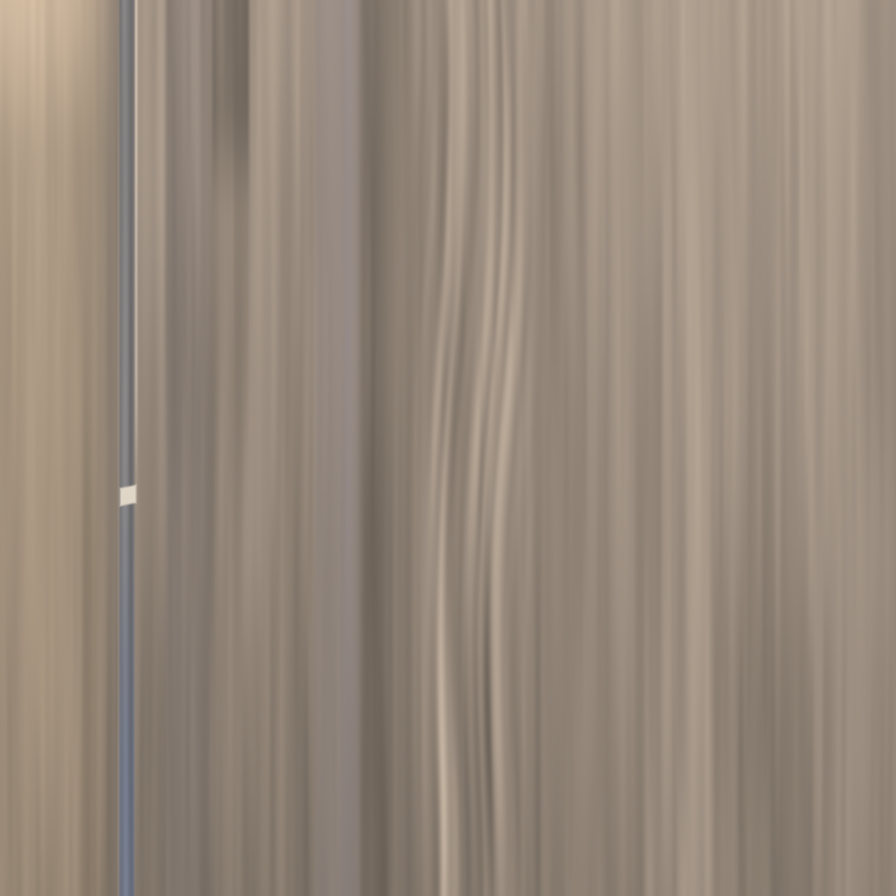
Write a WebGL 1 fragment shader that draws this texture.

```glsl
precision highp float;
uniform vec2 u_resolution;

const vec3 WOOD = vec3(0.588, 0.535, 0.482);
const vec3 WARM_TINT = vec3(1.02, 1.0, 0.955);
const vec3 COOL_TINT = vec3(0.99, 1.0, 1.045);
const vec3 SEAM_GREY = vec3(0.45, 0.445, 0.45);
const vec3 SEAM_BLUE = vec3(0.40, 0.43, 0.50);
const vec3 TAB_COLOR = vec3(0.88, 0.84, 0.78);

const float SEAM_LEFT = 0.133;
const float SEAM_RIGHT = 0.150;
const float POST_LEFT = 0.352;
const float POST_RIGHT = 0.402;
const vec2 TAB_CENTER = vec2(0.143, 0.447);
const vec2 TAB_HALF_SIZE = vec2(0.009, 0.010);

const float BROAD_GRAIN = 0.10;
const float MEDIUM_GRAIN = 0.13;
const float FINE_GRAIN = 0.07;
const float VERTICAL_FADE = 0.13;
const float EDGE_SOFTNESS = 0.002;

float hash(vec2 p) {
  p = fract(p * vec2(0.1031, 0.1137));
  p += dot(p, p.yx + 33.33);
  return fract((p.x + p.y) * p.x * 17.0);
}

float noise(vec2 p) {
  vec2 cell = floor(p);
  vec2 f = fract(p);
  f = f * f * (3.0 - 2.0 * f);
  return mix(mix(hash(cell), hash(cell + vec2(1.0, 0.0)), f.x),
             mix(hash(cell + vec2(0.0, 1.0)), hash(cell + 1.0), f.x), f.y);
}

// Signed streaks; each column shifts its own phase so the ends never line up
float streaks(vec2 p, float density, float breaks, float seed) {
  float x = p.x * density + seed;
  float column = floor(x);
  float blend = smoothstep(0.0, 1.0, x - column);
  float a = noise(vec2(column, p.y * breaks + 40.0 * hash(vec2(column, seed))));
  float b = noise(vec2(column + 1.0, p.y * breaks + 40.0 * hash(vec2(column + 1.0, seed))));
  return mix(a, b, blend) - 0.5;
}

float band(float x, float start, float end, float soft) {
  return smoothstep(start - soft, start + soft, x) * (1.0 - smoothstep(end - soft, end + soft, x));
}

float bump(float x, float center, float width) {
  float d = (x - center) / width;
  return exp(-d * d);
}

// Large-scale light and shade of the boards, relative to the wood color
float boardTone(vec2 p) {
  float upper = smoothstep(0.15, 1.0, p.y);
  float tone = VERTICAL_FADE * (p.y - 0.5);
  float left = 1.0 - smoothstep(SEAM_LEFT - 0.003, SEAM_LEFT, p.x);
  float glow = smoothstep(0.80, 1.02, p.y) * (1.0 - 0.5 * smoothstep(0.07, 0.13, p.x));
  tone += left * (0.06 + 0.20 * glow - 0.20 * smoothstep(0.06, SEAM_LEFT, p.x));
  tone += band(p.x, SEAM_RIGHT, 0.185, 0.003) * mix(-0.13, 0.09, upper);
  tone -= 0.10 * band(p.x, 0.185, 0.237, 0.004);
  tone -= band(p.x, 0.237, 0.278, 0.003) * mix(0.06, 0.23, smoothstep(0.74, 0.90, p.y));
  tone += band(p.x, 0.278, POST_LEFT, 0.004) * mix(-0.06, 0.03, upper);
  tone -= 0.19 * smoothstep(POST_RIGHT - 0.005, POST_RIGHT + 0.006, p.x)
        * (1.0 - smoothstep(0.415, 0.50, p.x));
  tone += 0.10 * bump(p.x, 0.775, 0.013) + 0.09 * bump(p.x, 0.945, 0.018);
  tone += 0.03 * smoothstep(0.58, 0.66, p.x);
  return tone - 0.05 * bump(p.x, 0.87, 0.05) * (1.0 - upper);
}

// Strong, leaning ridges in the middle of the wide board
float ridgeTone(vec2 p) {
  float bend = 0.022 * smoothstep(0.75, 0.15, p.y) + 0.006 * sin(p.y * 7.0 + p.x * 9.0);
  vec2 q = vec2(p.x + bend, p.y);
  float zone = band(p.x, 0.475, 0.585, 0.025);
  float lines = 0.36 * streaks(q, 92.0, 2.2, 71.0) + 0.16 * streaks(q, 150.0, 3.5, 93.0);
  float crest = bump(q.x, 0.511, 0.0045) + 0.8 * bump(q.x, 0.558, 0.0035);
  float groove = bump(q.x, 0.501, 0.004) + bump(q.x, 0.567, 0.004);
  return zone * (lines + 0.14 * crest - 0.09 * groove);
}

void main() {
  vec2 p = gl_FragCoord.xy / u_resolution;
  float edge = max(EDGE_SOFTNESS, 1.0 / u_resolution.x);
  vec2 q = p + vec2(0.003 * (noise(vec2(p.x * 8.0, p.y * 3.0)) - 0.5), 0.0);

  // Wood grain, calmer on the post
  float post = band(p.x, POST_LEFT, POST_RIGHT, 0.004);
  float grain = BROAD_GRAIN * streaks(q, 34.0, 1.2, 11.0)
              + MEDIUM_GRAIN * streaks(q, 105.0, 2.0, 29.0)
              + FINE_GRAIN * streaks(q, 190.0, 4.0, 47.0);
  grain += 0.05 * (noise(vec2(p.x * 12.0, p.y * 5.0) + 5.0) - 0.5);
  float tone = boardTone(p) + ridgeTone(p) + grain * mix(1.0, 0.45, post);
  tone -= post * 0.03;
  vec3 color = WOOD * (1.0 + tone);

  // Warm left panel, cool strips
  color *= mix(vec3(1.0), WARM_TINT, 1.0 - smoothstep(0.10, SEAM_LEFT, p.x));
  float cool = max(post, 0.6 * band(p.x, 0.185, 0.235, 0.008));
  cool += 0.8 * bump(p.x, 0.388, 0.006);
  color *= mix(vec3(1.0), COOL_TINT, cool);

  // Metal seam with its bright lip
  float seam = band(p.x, SEAM_LEFT, SEAM_RIGHT, edge);
  vec3 metal = mix(SEAM_BLUE, SEAM_GREY, smoothstep(0.05, 0.55, p.y));
  metal *= 0.95 + 0.2 * bump(p.x, 0.140, 0.004) + 0.2 * streaks(p, 240.0, 3.0, 17.0);
  color = mix(color, metal, seam * 0.92);
  color += 0.16 * bump(p.x, 0.152, 0.0018) * smoothstep(0.40, 0.60, p.y);

  // Small pale tab
  vec2 offset = p - TAB_CENTER;
  offset.y -= 0.2 * offset.x;
  vec2 d = abs(offset) - TAB_HALF_SIZE;
  float tab = 1.0 - smoothstep(-edge, edge, max(d.x, d.y));
  gl_FragColor = vec4(mix(color, TAB_COLOR, tab), 1.0);
}
```
